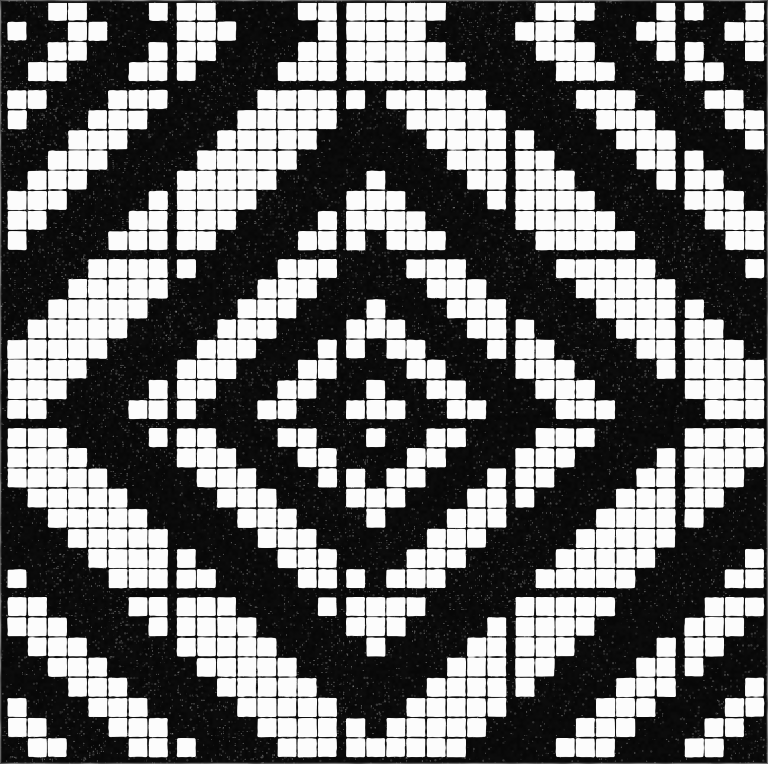
This pattern is drawn by a WebGL 1 fragment shader. Its source:

```glsl
precision highp float;
// Weaving-draft chart: concentric stepped diamonds of white squares on speckled black ink.

uniform vec2 u_resolution;

const float CELL = 0.02624;
const vec2 BLOCK = vec2(0.2204, 0.2201);

float hash(vec2 p) {
  vec3 q = fract(p.xyx * vec3(0.1031, 0.1030, 0.0973));
  q += dot(q, q.yzx + 33.33);
  return fract((q.x + q.y) * q.z);
}

float noise(vec2 p) {
  vec2 i = floor(p), f = fract(p);
  f = f * f * (3.0 - 2.0 * f);
  return mix(mix(hash(i), hash(i + vec2(1, 0)), f.x),
             mix(hash(i + vec2(0, 1)), hash(i + vec2(1, 1)), f.x), f.y);
}

float roundedBox(vec2 p, vec2 halfSize, float radius) {
  vec2 d = abs(p) - halfSize + radius;
  return length(max(d, 0.0)) + min(max(d.x, d.y), 0.0) - radius;
}

// Bands start at square distances and repeat mirrored around a distance of 18.
float isWhite(vec2 index) {
  vec2 d = abs(index - vec2(17.0, 23.0));
  d.y = 18.0 - abs(d.y - 18.0);
  float m = 18.0 - abs(d.x + d.y - 18.0);
  return 1.0 - step(0.38, fract(sqrt(m + 0.05)));
}

// Sparse round flecks, gathered where the slow noise is high.
float speckles(vec2 p, float density) {
  vec2 g = p * density;
  vec2 id = floor(g);
  vec2 center = 0.35 + 0.3 * vec2(hash(id + 7.0), hash(id + 19.0));
  float chance = 0.03 + 0.13 * noise(p * 9.0);
  float dot1 = 1.0 - smoothstep(0.15, 0.6, length(fract(g) - center));
  return dot1 * step(hash(id), chance) * hash(id + 41.0);
}

void main() {
  // Units of canvas width, measured down from the top left.
  vec2 p = vec2(gl_FragCoord.x, u_resolution.y - gl_FragCoord.y) / u_resolution.x;
  float height = u_resolution.y / u_resolution.x;
  float px = 1.0 / u_resolution.x;

  // Blocks of eight cells, parted by thick rules.
  vec2 q = p - vec2(0.0091, -0.1036);
  vec2 block = floor(q / BLOCK);
  vec2 local = q - block * BLOCK;
  vec2 cell = min(floor(local / CELL), 7.0);
  vec2 index = block * 8.0 + cell;

  // Slightly uneven squares.
  vec2 jitter = vec2(hash(index), hash(index + 53.0)) - 0.5;
  vec2 offset = local - (cell + 0.5) * CELL - jitter * 0.0005;
  float edge = roundedBox(offset, vec2(0.01228) + jitter.yx * 0.0003, 0.0022);
  edge += (noise(p * 190.0) - 0.5) * 0.0009;
  float square = 1.0 - smoothstep(-0.65 * px, 0.65 * px, edge);

  // Keep the chart inside its black frame.
  vec2 inside = step(vec2(0.0, 4.0), index) * step(index, vec2(35.0, 39.0));
  square *= isWhite(index) * inside.x * inside.y;
  square *= smoothstep(0.003, 0.003 + 1.3 * px, p.y);

  // Ink with flecks, then paper.
  float ink = 0.025 + 0.025 * noise(p * 240.0);
  ink += 0.3 * speckles(p, 390.0) + 0.2 * speckles(p + 3.7, 260.0);
  float shade = mix(ink, 0.99, square);

  // Thin worn strip of paper along the outer edge.
  float rim = min(min(p.x, 1.0 - p.x), min(p.y, height - p.y));
  float strip = 1.0 - smoothstep(0.0008, 0.0008 + 1.3 * px, rim);
  shade = mix(shade, 0.55, strip * (0.5 + 0.5 * noise(p * 60.0)));

  gl_FragColor = vec4(vec3(shade), 1.0);
}
```
